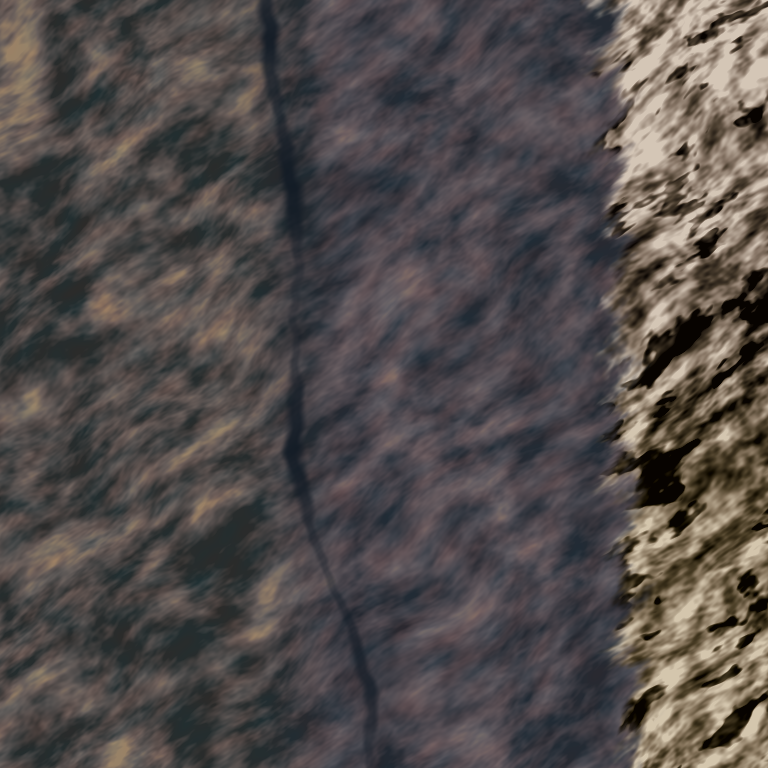
This texture is drawn by a WebGL 1 fragment shader. Its source:

```glsl
precision highp float;
// Weathered cliff face: shaded streaky rock with a dark crack, beside a sunlit rough edge.
uniform vec2 u_resolution;

#define GRAIN_ANGLE 0.66      // direction of the streaks, radians
#define GRAIN_LENGTH 11.0     // streak frequency along the grain
#define GRAIN_WIDTH 27.0      // streak frequency across the grain
#define PATCH_SCALE 6.0       // frequency of broad mottling
#define STREAK_CONTRAST 0.85
#define PATCH_CONTRAST 0.55
#define SHADE_LEVEL 0.27      // mean tone of the shaded rock
#define SUN_LEVEL 0.72        // mean tone of the sunlit rock
#define SUN_EDGE 0.79         // where the sunlit rock begins at the top
#define CRACK_WIDTH 0.011

const vec3 SLATE = vec3(0.205, 0.215, 0.230);
const vec3 STONE = vec3(0.310, 0.290, 0.300);
const vec3 MAUVE = vec3(0.410, 0.370, 0.370);
const vec3 TAN = vec3(0.530, 0.460, 0.400);
const vec3 UMBER = vec3(0.130, 0.100, 0.070);
const vec3 BROWN = vec3(0.300, 0.250, 0.190);
const vec3 CREAM = vec3(0.730, 0.670, 0.610);
const vec3 CRACK_BLUE = vec3(0.070, 0.105, 0.145);

vec2 hash2(vec2 cell) {
  vec3 h = fract(cell.xyx * vec3(0.1031, 0.1030, 0.0973));
  h += dot(h, h.yzx + 33.33);
  return fract((h.xx + h.yz) * h.zy) * 2.0 - 1.0;
}

float noise(vec2 p) {
  vec2 i = floor(p), f = p - i;
  vec2 u = f * f * f * (f * (f * 6.0 - 15.0) + 10.0);
  float a = dot(hash2(i), f);
  float b = dot(hash2(i + vec2(1, 0)), f - vec2(1, 0));
  float c = dot(hash2(i + vec2(0, 1)), f - vec2(0, 1));
  float d = dot(hash2(i + 1.0), f - 1.0);
  return mix(mix(a, b, u.x), mix(c, d, u.x), u.y);
}

float fbm(vec2 p) {
  float sum = 0.0, gain = 1.0;
  for (int i = 0; i < 4; i++) {
    sum += gain * noise(p);
    p = p * 2.03 + 17.3;
    gain *= 0.65;
  }
  return sum;
}

// Soft elliptical spot, 1 at its centre
float spot(vec2 p, vec2 centre, vec2 size) {
  vec2 d = (p - centre) / size;
  return exp(-dot(d, d));
}

// Four evenly spaced colours, extended a little past both ends
vec3 ramp(float t, vec3 a, vec3 b, vec3 c, vec3 d) {
  t *= 3.0;
  vec3 col = mix(a, b, clamp(t, -0.6, 1.0));
  col = mix(col, c, clamp(t - 1.0, 0.0, 1.0));
  return mix(col, d, clamp(t - 2.0, 0.0, 1.5));
}

vec3 shadedRock(vec2 p, vec2 grain) {
  float left = 1.0 - smoothstep(0.30, 0.46, p.x);
  float streak = fbm(grain * vec2(GRAIN_LENGTH, GRAIN_WIDTH));
  float patches = fbm(grain * vec2(0.8, 1.4) * PATCH_SCALE + 41.0);
  float columns = noise(vec2(p.x * 21.0, p.y * 2.6) + 7.0);
  float tone = SHADE_LEVEL + 0.25 * columns;
  tone += (STREAK_CONTRAST * streak + PATCH_CONTRAST * patches) * mix(0.8, 1.2, left);
  // Broad pale ledges and dark hollows
  tone += 0.65 * spot(p, vec2(0.04, 0.86), vec2(0.035, 0.09));
  tone += 0.25 * spot(p, vec2(0.05, 0.10), vec2(0.10, 0.08));
  tone += 0.25 * spot(grain, vec2(0.54, 0.39), vec2(0.12, 0.05));
  tone -= 0.35 * spot(p, vec2(0.08, 0.67), vec2(0.08, 0.12));
  tone -= 0.35 * spot(p, vec2(0.24, 0.16), vec2(0.10, 0.05));
  tone -= 0.15 * spot(p, vec2(0.76, 0.45), vec2(0.035, 0.6));
  vec3 col = ramp(tone, SLATE, STONE, MAUVE, TAN);
  // Mineral tint: warm on the left, violet in the middle
  col += mix(vec3(0.0, -0.004, 0.012), vec3(0.008, 0.004, -0.012), left);
  return col + noise(grain * vec2(24.0, 48.0) + 90.0) * vec3(0.045, -0.015, -0.03);
}

vec3 sunlitRock(vec2 p, vec2 grain) {
  vec2 q = grain * vec2(10.0, 22.0) + 63.0;
  float rough = fbm(q);
  float relief = rough - fbm(q + vec2(0.10, -0.22));
  float patches = noise(p * vec2(13.0, 9.0) + 25.0);
  float tone = SUN_LEVEL + 0.75 * rough + 0.8 * relief + 0.6 * patches;
  tone += 0.28 * spot(p, vec2(0.92, 0.88), vec2(0.2, 0.14));
  tone -= 0.38 * spot(p, vec2(0.98, 0.52), vec2(0.11, 0.18));
  tone -= 0.9 * smoothstep(0.16, 0.34, fbm(q * 0.8 + 8.0));
  vec3 col = ramp(tone, UMBER, BROWN, TAN, CREAM);
  return col - vec3(0.0, 0.0, 0.035) * (1.0 - smoothstep(0.3, 0.65, p.y));
}

// Darkness of the crack, which wanders, thins and deepens on its way down
float crack(vec2 p) {
  float depth = 1.0 - p.y;
  float centre = 0.345 + 0.04 * smoothstep(0.0, 0.3, depth)
               + 0.10 * smoothstep(0.58, 0.95, depth) + 0.012 * noise(vec2(p.y * 13.0, 3.0));
  float deep = spot(vec2(depth), vec2(0.05), vec2(0.10)) + spot(vec2(depth), vec2(0.24), vec2(0.11))
             + spot(vec2(depth), vec2(0.58), vec2(0.13)) + 0.6 * spot(vec2(depth), vec2(0.88), vec2(0.13));
  deep = clamp(deep, 0.0, 1.0);
  float offset = abs(p.x - centre + 0.008 * noise(p * vec2(30.0, 45.0)));
  float width = CRACK_WIDTH * (0.5 + 0.6 * deep);
  float core = 1.0 - smoothstep(0.3 * width, 1.5 * width, offset);
  return core * (0.4 + 0.52 * deep) + 0.2 * exp(-offset * offset * 900.0) * (1.0 - core);
}

void main() {
  vec2 p = gl_FragCoord.xy / u_resolution;
  vec2 bent = p + 0.025 * vec2(noise(p * 7.0), noise(p * 7.0 + 50.0));
  float c = cos(GRAIN_ANGLE), s = sin(GRAIN_ANGLE);
  vec2 grain = vec2(c * bent.x + s * bent.y, c * bent.y - s * bent.x);

  vec3 col = mix(shadedRock(p, grain), CRACK_BLUE, crack(p));
  float edge = SUN_EDGE + 0.03 * (1.0 - p.y) + 0.05 * fbm(grain * vec2(9.0, 26.0) + 5.0);
  col = mix(col, sunlitRock(p, grain), smoothstep(-0.02, 0.025, p.x - edge));
  gl_FragColor = vec4(clamp(col, 0.0, 1.0), 1.0);
}
```
